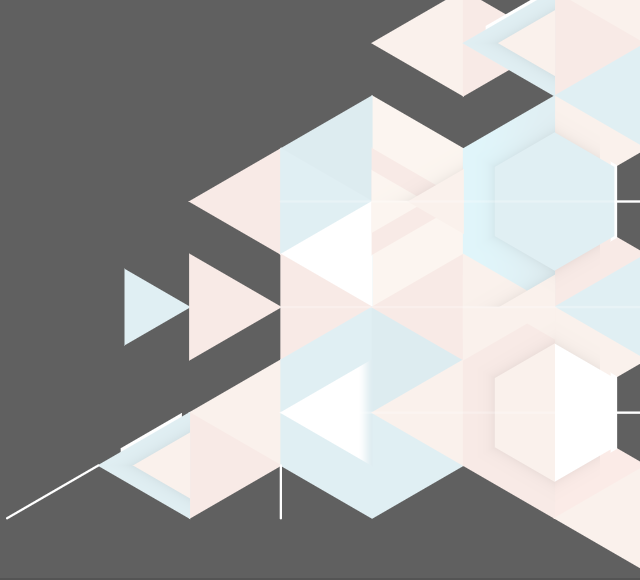
A WebGL 1 fragment shader for this background:

```glsl
precision highp float;
// A pale mosaic of triangles and hexagons spreading rightward over dark grey.
// Shapes are signed distances on a skewed lattice where every slanted edge
// has slope one; they are painted back to front, with soft inset shadows.
uniform vec2 u_resolution;

const vec3 WHITE = vec3(1.0);
const vec3 PINK = vec3(0.973, 0.918, 0.902);
const vec3 CREAM = vec3(0.980, 0.945, 0.925);
const vec3 IVORY = vec3(0.988, 0.962, 0.940);
const vec3 BLUE = vec3(0.880, 0.937, 0.953);
const vec3 DUSK = vec3(0.868, 0.925, 0.943);

vec2 q;      // lattice position: x in columns, y in half triangle sides
vec3 color;
float pixel; // one pixel, in columns

// Distances are positive inside. A negative size points the triangle left.
float triangle(vec2 base, float size) {
  float h = (q.x - base.x) * sign(size);
  return min(h, 0.5 * (abs(size) - h - abs(q.y - base.y)));
}

float hexagon(vec2 center, float r) {
  vec2 d = abs(q - center);
  return min(r - d.x, 0.5 * (2.0 * r - d.x - d.y));
}

// Coverage is full at the edge itself, so neighbours join without seams.
void paint(float d, vec3 c) {
  color = mix(color, c, clamp(d / pixel + 1.0, 0.0, 1.0));
}

void shade(float d, float region) {
  color *= 1.0 - 0.055 * exp(min(d, 0.0) * 16.0) * step(0.0, region);
}

float segment(vec2 a, vec2 b) {
  vec2 scale = vec2(1.0, 0.578);
  vec2 p = (q - a) * scale, s = (b - a) * scale;
  return 0.007 - length(p - s * clamp(dot(p, s) / dot(s, s), 0.0, 1.0));
}

void main() {
  vec2 uv = gl_FragCoord.xy / u_resolution;
  q = uv * vec2(7.014, 10.987) - vec2(3.078, 5.170);
  pixel = 7.014 / u_resolution.x;
  color = vec3(mix(0.33, 0.378, step(0.004, uv.y)));

  // Loose triangles on the left
  paint(triangle(vec2(-1.708, 0.0), 0.71), BLUE);
  paint(triangle(vec2(-1.0, 0.0), 1.0), PINK);
  paint(triangle(vec2(0.0, 2.0), -1.0), PINK);
  paint(triangle(vec2(0.0, -2.0), -1.0), CREAM);
  paint(triangle(vec2(-1.0, -3.0), 1.0), PINK);

  // Top pair and the right-hand column
  paint(triangle(vec2(2.0, 5.0), -1.0), CREAM);
  paint(triangle(vec2(2.0, 5.0), 1.0), PINK);
  paint(triangle(vec2(3.0, 5.0), 1.0), PINK);
  paint(triangle(vec2(4.0, 6.0), -1.0), CREAM);
  paint(triangle(vec2(4.0, 4.0), -1.0), BLUE);
  paint(triangle(vec2(3.0, 3.0), 1.0), CREAM);
  paint(triangle(vec2(3.0, 1.0), 1.0), PINK);
  paint(triangle(vec2(4.0, 0.0), -1.0), BLUE);
  paint(triangle(vec2(3.0, -1.0), 1.0), CREAM);
  paint(triangle(vec2(3.0, -3.0), 1.0), vec3(0.985, 0.922, 0.906));
  paint(triangle(vec2(4.0, -4.0), -1.0), CREAM);

  // Upper middle hexagon: blue and white left, ivory right
  float upper = hexagon(vec2(1.0, 2.0), 1.0);
  paint(min(upper, q.x - 1.0), IVORY);
  paint(min(upper, 1.0 - q.x), DUSK);
  paint(triangle(vec2(0.0, 2.0), 1.0), BLUE);
  paint(triangle(vec2(1.0, 1.0), -1.0), WHITE);
  paint(triangle(vec2(0.0), 1.0), PINK);

  // Lower middle hexagon with a white wedge fading at its base
  paint(hexagon(vec2(1.0, -2.0), 1.0), BLUE);
  paint(triangle(vec2(1.0, -1.0), 1.0), DUSK);
  paint(triangle(vec2(1.0, -2.0), -1.0), mix(WHITE, DUSK, smoothstep(0.84, 1.02, q.x)));
  paint(triangle(vec2(2.0, -2.0), -1.0), CREAM);
  paint(triangle(vec2(2.0, 0.0), -1.0), PINK);

  // Left halves of the two framed hexagons
  vec3 cyan = mix(vec3(0.878, 0.961, 0.980), BLUE, smoothstep(2.1, 3.0, q.x));
  paint(min(hexagon(vec2(3.0, 2.0), 1.0), 3.0 - q.x), cyan);
  paint(min(hexagon(vec2(3.0, -2.0), 1.0), 3.0 - q.x), PINK);

  // Right-pointing wedges, each met by a smaller one pointing left
  for (int i = 0; i < 2; i++) {
    float k = float(i);
    vec2 base = vec2(1.0 + k, 2.0 - 2.0 * k);
    float wedge = triangle(base, 1.0);
    paint(wedge, mix(PINK, CREAM, k));
    paint(triangle(base, 0.58), mix(IVORY, CREAM, k));
    float notch = triangle(base + vec2(1.0, 0.0), -0.6);
    shade(notch, min(base.x + 1.0 - q.x, q.y - base.y));
    paint(notch, CREAM);
  }

  // Blue triangles with a white fringe and a cream inset
  for (int i = 0; i < 2; i++) {
    vec2 base = vec2(3.0, 5.0) - vec2(4.0, 8.0) * float(i);
    float fringe = triangle(base + vec2(0.0, 0.07), -1.0);
    paint(min(fringe, 0.33 - abs(q.x - base.x + 0.42)), WHITE);
    float outer = triangle(base, -1.0), inner = triangle(base, -0.61);
    paint(outer, BLUE);
    shade(inner, outer);
    paint(inner, CREAM);
  }

  // Inset hexagons with a bright right rim
  for (int i = 0; i < 2; i++) {
    float k = float(i);
    vec2 center = vec2(3.0, 2.0 - 4.0 * k);
    float inset = hexagon(center, 0.65);
    shade(inset, center.x + 0.5 - q.x);
    paint(min(hexagon(center, 0.68), q.x - 3.62), WHITE);
    paint(inset, mix(BLUE, mix(CREAM, WHITE, step(3.0, q.x)), k));
    paint(segment(vec2(3.67, center.y), vec2(4.0, center.y)), WHITE);
  }

  // Thin lines: faint axes over the mosaic, bright strokes outside it
  for (int i = 0; i < 3; i++) {
    float y = 2.0 - 2.0 * float(i);
    paint(segment(vec2(0.0, y), vec2(4.0, y)), mix(color, WHITE, 0.25));
  }
  paint(segment(vec2(-3.0, -4.0), vec2(-2.0, -3.0)), WHITE);
  paint(segment(vec2(0.0, -3.0), vec2(0.0, -4.0)), WHITE);
  gl_FragColor = vec4(color, 1.0);
}
```
